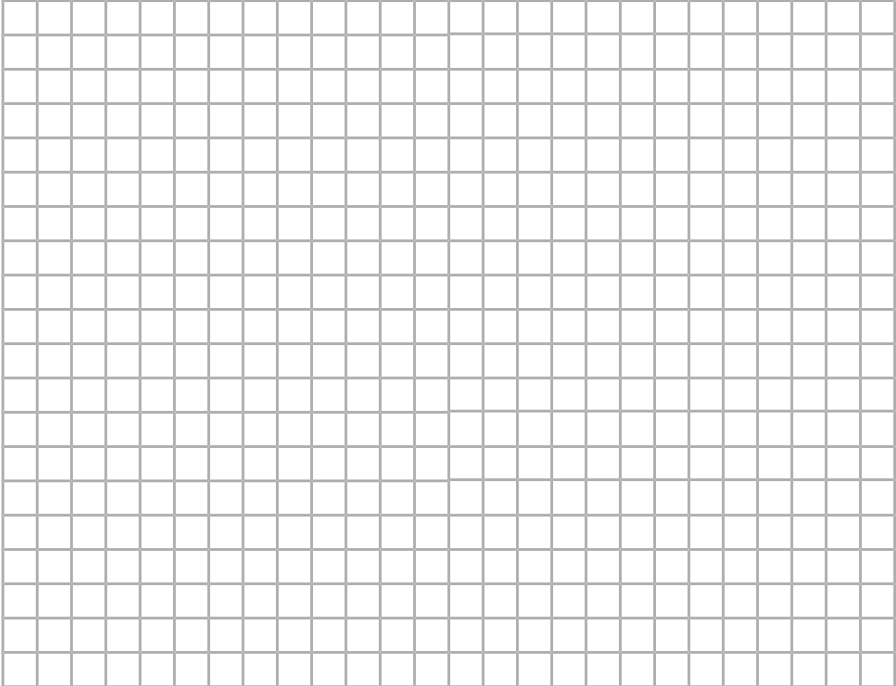
Give the GLSL for this pattern, as a Shadertoy shader.

```glsl
// Square graph-paper grid of thin grey lines on white, with a slight jog at mid-sheet.
#define ROWS 20.0
#define LINE_WIDTH 0.080
#define ORIGIN vec2(0.085, 0.020)
#define SEAM_COLUMN 13.0
#define JOG 0.034
#define PAPER vec3(1.0)
#define INK vec3(0.68)
#define CROSSING_FADE 0.16

// Box-filtered coverage of a line whose centre is dist away.
float lineCoverage(float dist, float pixel) {
    float halfWidth = 0.5 * LINE_WIDTH;
    float low = max(dist - 0.5 * pixel, -halfWidth);
    float high = min(dist + 0.5 * pixel, halfWidth);
    return clamp((high - low) / pixel, 0.0, 1.0);
}

// A few rows sit a little higher to the right of the seam.
float rowJog(float row, float x) {
    bool shifted = row == 1.0 || row == 12.0 || row == 14.0;
    return shifted && x > SEAM_COLUMN ? JOG : 0.0;
}

void mainImage(out vec4 fragColor, in vec2 fragCoord) {
    // Cell units, counted from the upper left
    float pixel = ROWS / iResolution.y;
    vec2 cell = vec2(fragCoord.x, iResolution.y - fragCoord.y) * pixel - ORIGIN;
    vec2 nearest = floor(cell + 0.5);
    vec2 offset = cell - nearest;
    offset.y += rowJog(nearest.y, cell.x);

    // Lines, with rows starting at the left border
    float column = lineCoverage(abs(offset.x), pixel);
    float row = lineCoverage(abs(offset.y), pixel);
    row *= clamp((cell.x + 0.5 * LINE_WIDTH) / pixel + 0.5, 0.0, 1.0);

    // Ink thins slightly where lines cross
    float ink = column + row - column * row;
    ink *= 1.0 - CROSSING_FADE * column * row;

    fragColor = vec4(mix(PAPER, INK, ink), 1.0);
}
```
